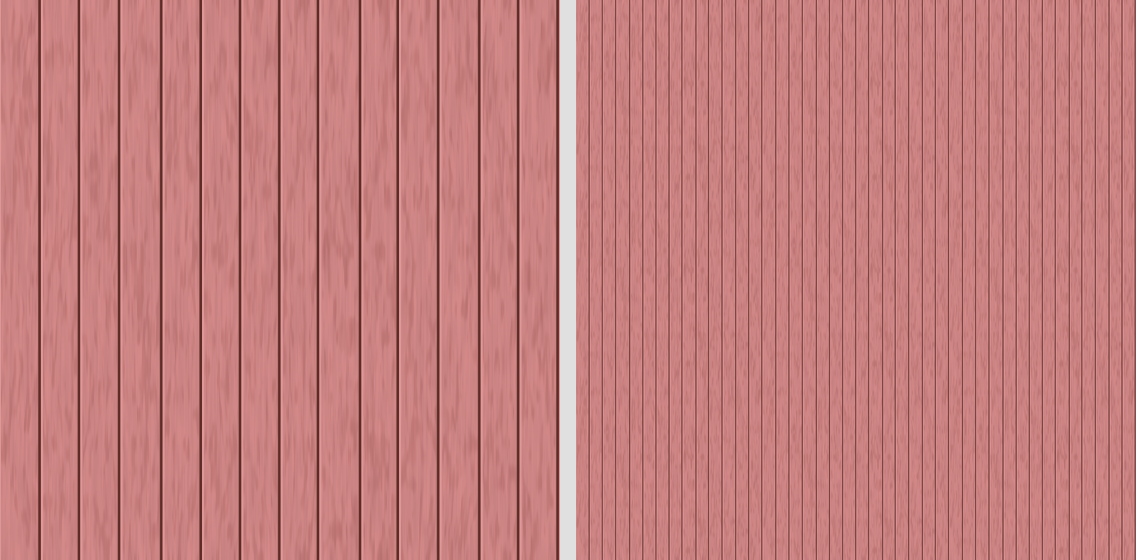
Left: one tile. Right: repeated 3 by 3.
Write a Shadertoy shader that draws this texture.

```glsl
#define PLANKS 14.0
#define JITTER 0.06
#define GROOVE_LEFT 0.0029
#define GROOVE_RIGHT 0.0022
#define BEVEL_END 0.0060
#define FLECK_STRENGTH 0.50
#define PATCH_STRENGTH 0.24
#define STREAK_STRENGTH 0.10

const vec3 PAINT = vec3(0.815, 0.532, 0.531);
const vec3 GRAIN = vec3(0.705, 0.425, 0.415);
const vec3 BEVEL = vec3(0.885, 0.605, 0.605);
const vec3 GROOVE_SLOPE = vec3(0.58, 0.34, 0.325);
const vec3 GROOVE_CORE = vec3(0.36, 0.17, 0.15);

float hash(vec2 p) {
    return fract(sin(dot(p, vec2(127.1, 311.7))) * 43758.5453);
}

// Value noise that wraps vertically after a whole number of cells
float noise(vec2 p, float period, float seed) {
    vec2 cell = floor(p);
    vec2 f = fract(p);
    f = f * f * (3.0 - 2.0 * f);
    float y0 = mod(cell.y, period);
    float y1 = mod(cell.y + 1.0, period);
    vec2 offset = vec2(cell.x + seed * 17.0, seed * 3.7);
    float low = mix(hash(offset + vec2(0.0, y0)), hash(offset + vec2(1.0, y0)), f.x);
    float high = mix(hash(offset + vec2(0.0, y1)), hash(offset + vec2(1.0, y1)), f.x);
    return mix(low, high, f.y);
}

// Noise stretched along the plank; cells.y must be whole
float grain(vec2 p, vec2 cells, float seed) {
    return noise(p * cells, cells.y, seed);
}

// Left edge of a plank, in plank widths: a slow drift plus jitter
float plankEdge(float index) {
    float id = mod(index, PLANKS);
    float shift = 0.02 * sin(6.2832 * id / PLANKS) + JITTER * (hash(vec2(id, 4.3)) - 0.5);
    return index + mix(-0.060, shift - 0.012, step(0.5, id));
}

float band(float x, float start, float end, float blur) {
    return smoothstep(start - blur, start + blur, x)
         - smoothstep(end - blur, end + blur, x);
}

vec3 woodColor(vec2 p, float id) {
    float seed = id + 1.0;

    // Bend the fibres gently
    float bend = grain(p, vec2(16.0, 6.0), seed + 20.0) - 0.5;
    vec2 q = p + vec2(0.012 * bend, 0.0);

    // Fine straight streaks along the whole plank
    float streak = 0.5 * grain(p, vec2(290.0, 9.0), seed + 40.0)
                 + 0.5 * grain(p, vec2(430.0, 22.0), seed + 60.0) - 0.5;

    // Slender dark flecks
    float fiber = 0.6 * grain(q, vec2(175.0, 20.0), seed + 80.0)
                + 0.4 * grain(q, vec2(300.0, 38.0), seed + 100.0);
    float fleck = smoothstep(0.44, 0.82, fiber);

    // Faint ragged heartwood patches on a few planks
    float heart = step(0.68, hash(vec2(id, 9.1)));
    float blotch = grain(q, vec2(46.0, 10.0), seed + 140.0);
    float patchTone = heart * smoothstep(0.72, 0.88, blotch + 0.5 * (fiber - 0.5));

    float tone = 0.10 + FLECK_STRENGTH * fleck;
    tone += PATCH_STRENGTH * patchTone * (1.0 - 0.5 * fleck);
    return mix(PAINT, GRAIN, tone) * (1.0 + STREAK_STRENGTH * streak);
}

void mainImage(out vec4 fragColor, in vec2 fragCoord) {
    vec2 uv = fragCoord / iResolution.xy;
    float blur = max(0.6 / iResolution.x, 0.0005);

    // Find the plank and its two edges
    float x = uv.x * PLANKS;
    float index = floor(x);
    index += step(plankEdge(index + 1.0), x) - step(x, plankEdge(index));
    float fromLeft = (x - plankEdge(index)) / PLANKS;
    float fromRight = (x - plankEdge(index + 1.0)) / PLANKS;
    float d = fromLeft < -fromRight ? fromLeft : fromRight;

    vec3 color = woodColor(vec2(fromLeft, uv.y), mod(index, PLANKS));

    // Lit bevel after the groove
    color = mix(color, BEVEL, 0.9 * band(d, GROOVE_RIGHT, BEVEL_END, blur));

    // Groove, darkest beside the bevel
    vec3 groove = mix(GROOVE_SLOPE, GROOVE_CORE, smoothstep(-GROOVE_LEFT, -0.0008, d));
    color = mix(color, groove, band(d, -GROOVE_LEFT, GROOVE_RIGHT, blur));

    fragColor = vec4(color, 1.0);
}
```
